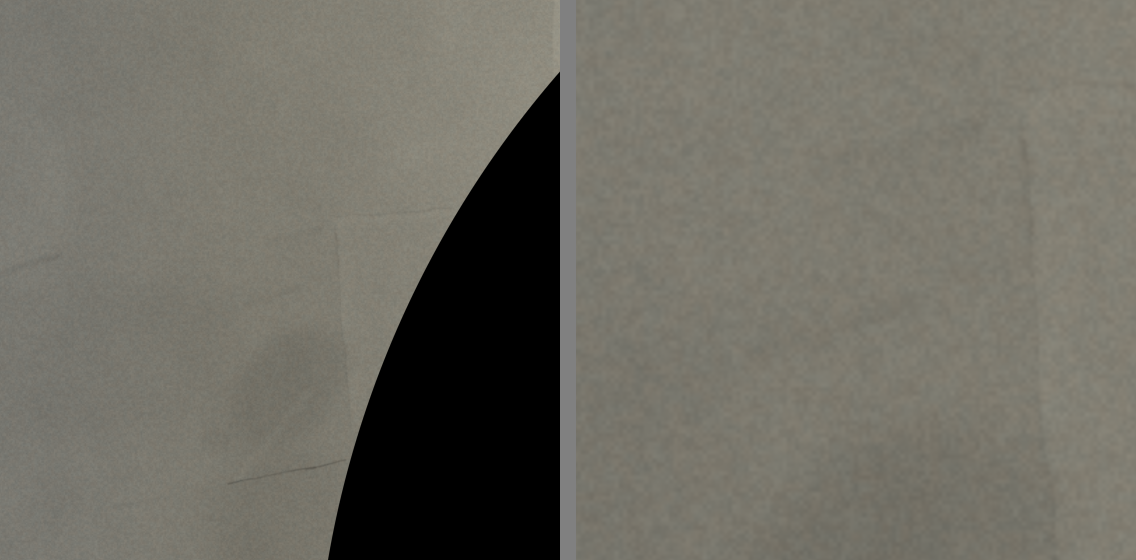
Left: the whole. Right: its middle third, enlarged.
Write a Shadertoy shader that draws this texture.

```glsl
// Worn grey-beige plaster with soft stains, fine grain and faint creases,
// cut off at the lower right by the arc of a large black disc.
// Layered value noise makes the stains; segment distances make the creases.

float hash(vec2 p) {
    vec3 q = fract(vec3(p.xyx) * 0.1031);
    q += dot(q, q.yzx + 33.33);
    return fract((q.x + q.y) * q.z);
}

float noise(vec2 p) {
    vec2 cell = floor(p), f = fract(p);
    f = f * f * (3.0 - 2.0 * f);
    return mix(mix(hash(cell), hash(cell + vec2(1, 0)), f.x),
               mix(hash(cell + vec2(0, 1)), hash(cell + vec2(1, 1)), f.x), f.y);
}

// Fractal noise, centred on zero
float fbm(vec2 p) {
    float sum = 0.0, amp = 0.5;
    for (int i = 0; i < 5; i++) {
        sum += amp * (noise(p) - 0.5);
        p = mat2(1.6, 1.2, -1.2, 1.6) * p + 7.3;
        amp *= 0.5;
    }
    return sum;
}

// Soft line from a to b
float streak(vec2 p, vec2 a, vec2 b, float width) {
    vec2 ab = b - a;
    float t = clamp(dot(p - a, ab) / dot(ab, ab), 0.0, 1.0);
    float d = length(p - a - ab * t) / width;
    return exp(-d * d);
}

// Soft-edged ellipse, turned by an angle
float stain(vec2 p, vec2 centre, vec2 radii, float angle, float softness) {
    float c = cos(angle), s = sin(angle);
    vec2 q = mat2(c, -s, s, c) * (p - centre) / radii;
    return 1.0 - smoothstep(1.0 - softness, 1.0 + softness, length(q));
}

// Broad shading and blotches
float plasterTone(vec2 uv, vec2 p) {
    float tone = 0.474 + 0.055 * smoothstep(0.75, 1.9, uv.x + uv.y);
    tone += 0.014 * smoothstep(0.45, 0.85, uv.x);
    tone += 0.045 * fbm(p * 3.0 + 2.0) + 0.025 * fbm(p * 11.0);
    tone += 0.016 * stain(p, vec2(0.02, 0.65), vec2(0.11, 0.16), 0.2, 0.25);
    tone += 0.010 * stain(p, vec2(0.02, 0.89), vec2(0.09, 0.09), 0.0, 0.25);
    tone -= 0.028 * stain(p, vec2(0.52, 0.31), vec2(0.13, 0.08), 0.75, 0.25);
    tone -= 0.022 * stain(p, vec2(0.50, 0.07), vec2(0.12, 0.13), 0.0, 0.35);
    tone -= 0.018 * stain(p, vec2(0.39, 0.21), vec2(0.03, 0.025), 0.0, 0.5);
    return tone;
}

// Folds, scuffs and one dark crack
float creases(vec2 uv, vec2 p) {
    float wear = 0.5 + noise(uv * 28.0);
    float tone = 0.016 * streak(p, vec2(0.43, 0.15), vec2(0.55, 0.30), 0.009);
    tone += 0.012 * streak(p, vec2(0.60, 0.605), vec2(0.81, 0.618), 0.006);
    tone -= 0.020 * streak(p, vec2(0.60, 0.613), vec2(0.81, 0.626), 0.002) * wear;
    tone -= 0.018 * streak(p, vec2(0.45, 0.455), vec2(0.53, 0.482), 0.007) * wear;
    tone -= 0.014 * streak(p, vec2(0.47, 0.570), vec2(0.57, 0.590), 0.006) * wear;
    tone -= 0.024 * streak(p, vec2(0.00, 0.510), vec2(0.10, 0.545), 0.008) * wear;
    tone -= 0.014 * streak(p, vec2(0.20, 0.095), vec2(0.38, 0.125), 0.004) * wear;
    tone -= 0.055 * streak(p, vec2(0.41, 0.137), vec2(0.62, 0.180), 0.002) * wear;
    tone -= 0.050 * streak(p, vec2(0.55, 0.164), vec2(0.565, 0.167), 0.003);

    // Near-vertical fold: darker on its left, lighter on its right
    float side = p.x - mix(0.632, 0.597, (p.y - 0.22) / 0.39);
    float span = smoothstep(0.20, 0.26, p.y) * (1.0 - smoothstep(0.58, 0.62, p.y));
    float fold = smoothstep(-0.0015, 0.0015, side) * exp(-max(side, 0.0) * 40.0);
    tone += span * (0.024 * fold - 0.016 * exp(-pow(side / 0.004, 2.0)) * wear);

    // Pale strip at the right border
    float strip = smoothstep(0.985, 0.991, p.x) * smoothstep(0.85, 0.90, p.y);
    return tone + 0.035 * strip;
}

void mainImage(out vec4 fragColor, in vec2 fragCoord) {
    vec2 uv = fragCoord / iResolution.xy;
    float pixel = 1.0 / iResolution.y;

    // Small warp that roughens every drawn edge
    vec2 p = uv + 0.018 * vec2(fbm(uv * 9.0 + 4.0), fbm(uv * 9.0 + 31.0));
    float tone = plasterTone(uv, p) + creases(uv, p);

    // Fine grain, with a weak colour speckle
    float grain = 0.6 * (noise(uv * 400.0) - 0.5) + 0.5 * (noise(uv * 210.0 + 50.0) - 0.5);
    tone += 0.052 * grain;
    float speckle = noise(uv * 170.0 + 90.0) - 0.5;

    // Warm grey, cooler towards the left
    float cool = 1.0 - smoothstep(0.0, 0.5, uv.x);
    vec3 color = tone * vec3(1.005, 0.982, 0.893);
    color += cool * vec3(-0.008, -0.002, 0.012);
    color += speckle * vec3(0.012, -0.004, -0.012);

    // Black disc
    float disc = length(uv - vec2(2.347, -0.302)) - 1.787;
    color *= smoothstep(-0.7 * pixel, 0.7 * pixel, disc);

    fragColor = vec4(color, 1.0);
}
```
